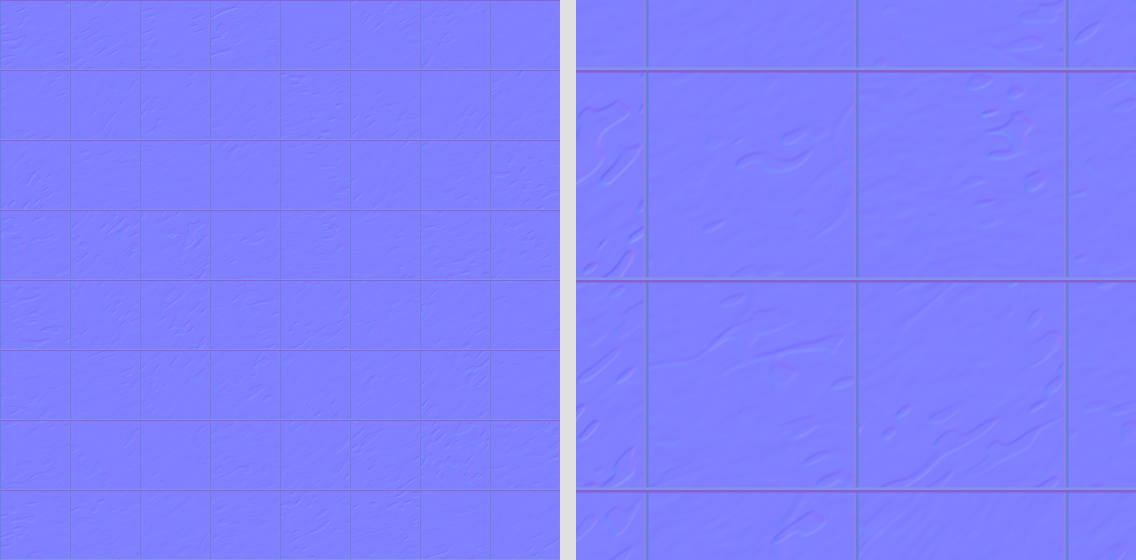
Left, the full canvas; right, a detail of the centre.
Reproduce this texture map procedurally as a Shadertoy shader.

```glsl
// Tangent-space normal map of an 8 by 8 grid of roughly trowelled square tiles with fine joints.

float hash(vec2 p) {
    return fract(sin(dot(p, vec2(127.1, 311.7))) * 43758.5453);
}

float noise(vec2 p) {
    vec2 i = floor(p), f = fract(p);
    f = f * f * (3.0 - 2.0 * f);
    return mix(mix(hash(i), hash(i + vec2(1, 0)), f.x),
               mix(hash(i + vec2(0, 1)), hash(i + vec2(1, 1)), f.x), f.y);
}

float fbm(vec2 p) {
    float sum = 0.0, amp = 0.5;
    for (int i = 0; i < 3; i++) {
        sum += amp * noise(p);
        p = p * 2.03 + 17.3;
        amp *= 0.5;
    }
    return sum;
}

// Plaster relief in tile units; each tile has its own offset and stroke angle
float relief(vec2 p, vec2 tile) {
    float seed = hash(tile);
    float angle = 0.55 + 0.7 * (seed - 0.5);
    float c = cos(angle), s = sin(angle);
    p += 40.0 * vec2(seed, hash(tile + 31.7));
    vec2 q = mat2(c, -s, s, c) * p;
    q += 0.06 * vec2(noise(p * 5.0), noise(p * 5.0 + 9.0));

    // Soft undulation and fine strokes
    float height = 0.0022 * fbm(q * vec2(5.0, 11.0));
    height += 0.0006 * noise(q * vec2(17.0, 34.0));

    // Raised flakes gathered in rough patches
    float patches = smoothstep(0.35, 0.75, noise(p * 2.3 + 5.0));
    float flakes = smoothstep(0.66, 0.78, noise(q * vec2(8.0, 19.0) + 3.0));
    height += 0.0016 * flakes * (0.15 + patches);

    // Occasional long curved scratches
    float crease = 1.0 - smoothstep(0.0, 0.025, abs(noise(q * vec2(1.1, 1.9) + 21.0) - 0.5));
    height += 0.001 * crease * smoothstep(0.62, 0.8, noise(p * 1.7 + 13.0));
    return height;
}

// Coverage of a joint edge at distance d from the tile border
float edgeBand(float d, float pixel) {
    return clamp((0.0125 - d) / pixel + 0.5, 0.0, 1.0);
}

void mainImage(out vec4 fragColor, in vec2 fragCoord) {
    vec2 p = 8.0 * fragCoord / iResolution.xy;
    vec2 tile = floor(p), f = fract(p);
    vec2 pixel = 8.0 / iResolution.xy;

    // Surface slope by central differences, green pointing down
    vec2 e = vec2(0.009, 0.0);
    vec2 slope = vec2(relief(f + e.xy, tile) - relief(f - e.xy, tile),
                      relief(f + e.yx, tile) - relief(f - e.yx, tile)) / (2.0 * e.x);
    slope *= 0.75 + 0.5 * hash(tile + 7.0);
    vec3 normal = normalize(vec3(-slope.x, slope.y, 1.0));
    vec3 color = 0.5 + 0.5 * normal;

    // Bevelled joints: right, left, bottom and top borders of the tile
    color = mix(color, vec3(0.56, 0.50, 0.92), edgeBand(1.0 - f.x, pixel.x));
    color = mix(color, vec3(0.39, 0.51, 0.84), edgeBand(f.x, pixel.x));
    color = mix(color, vec3(0.51, 0.57, 0.92), edgeBand(f.y, pixel.y));
    color = mix(color, vec3(0.53, 0.38, 0.83), edgeBand(1.0 - f.y, pixel.y));

    fragColor = vec4(color, 1.0);
}
```
